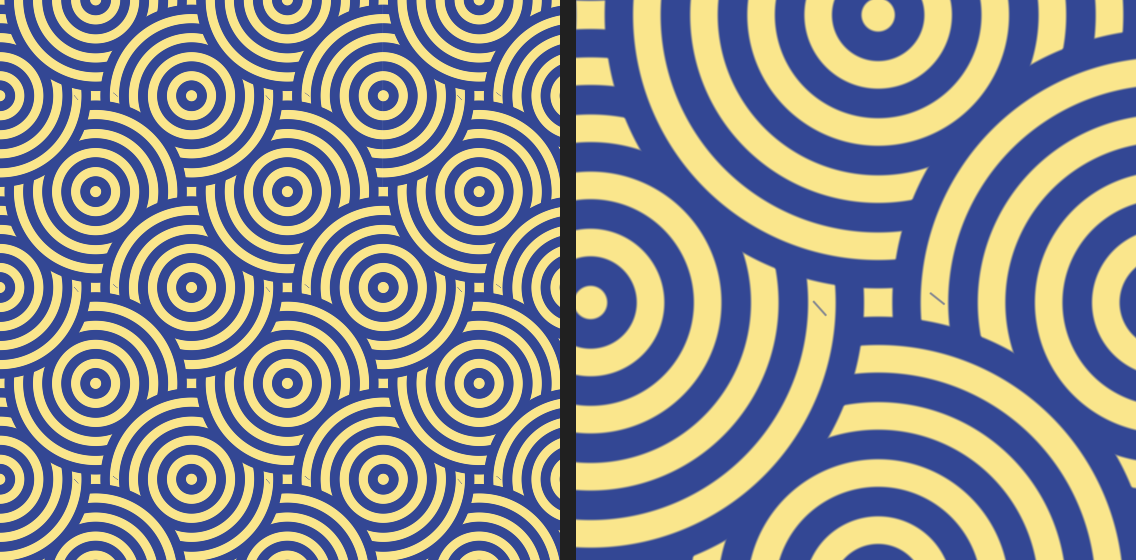
Left, the full canvas; right, a detail of the centre.
Write a three.js fragment shader that draws this pattern.

```glsl
varying vec2 vUv;

const vec3 BLUE = vec3(0.20, 0.28, 0.58);
const vec3 CREAM = vec3(0.98, 0.90, 0.55);
const float TILE = 0.3424;             // repeat distance, about 2.9 per side
const vec2 ANCHOR = vec2(0.3420, 0.4866);
const float DISC_RADIUS = 0.1628;
const float RING_PITCH = 0.0340;
const float RING_OFFSET = 0.0017;      // middle radius of the innermost band
const float RING_HALF_WIDTH = 0.0082;
const float SOFT = 0.0010;             // half width of smoothed edges
const float SCRATCH_WIDTH = 0.0012;
const float SCRATCH_STRENGTH = 0.6;
const float SEAM_X = 0.6836;
const float SEAM_BOTTOM = 0.66;
const float SEAM_STRENGTH = 0.12;

// Position relative to the nearest lattice point
vec2 tileCell(vec2 p) {
  return (fract(p / TILE + 0.5) - 0.5) * TILE;
}

// 1 inside the shape, 0 outside
float fill(float dist) {
  return 1.0 - smoothstep(-SOFT, SOFT, dist);
}

vec3 ringColor(float r) {
  float band = mod(r - RING_OFFSET + 0.5 * RING_PITCH, RING_PITCH) - 0.5 * RING_PITCH;
  float inner = fill(r - DISC_RADIUS + RING_HALF_WIDTH);
  return mix(BLUE, CREAM, fill(abs(band) - RING_HALF_WIDTH) * inner);
}

vec3 drawDisc(vec3 under, float r) {
  return mix(under, ringColor(r), fill(r - DISC_RADIUS));
}

float scratch(vec2 p, vec2 center, vec2 halfSpan) {
  vec2 q = p - center;
  float t = clamp(dot(q, halfSpan) / dot(halfSpan, halfSpan), -1.0, 1.0);
  return 1.0 - smoothstep(0.0, SCRATCH_WIDTH, length(q - halfSpan * t));
}

void main() {
  // Two interleaved square lattices of discs
  vec2 p = vUv - ANCHOR;
  vec2 first = tileCell(p);
  vec2 second = tileCell(p - 0.5 * TILE);
  float rFirst = length(first);
  float rSecond = length(second);

  // Overlap order alternates by quadrant, weaving the discs together
  float secondOnTop = step(0.0, first.x * first.y);
  float rTop = mix(rFirst, rSecond, secondOnTop);
  float rBottom = mix(rSecond, rFirst, secondOnTop);
  vec3 color = drawDisc(drawDisc(CREAM, rBottom), rTop);

  // Paired hairline scratches beside every other gap
  vec2 gap = tileCell(p - vec2(0.5 * TILE, 0.0));
  float marks = max(
    scratch(gap, vec2(-0.0348, -0.0035), vec2(0.0035, -0.0039)),
    scratch(gap, vec2(0.0352, 0.0023), vec2(0.0039, -0.0031)));
  color = mix(color, BLUE, marks * SCRATCH_STRENGTH);

  // Faint pale seam in the upper part
  float seam = fill(abs(vUv.x - SEAM_X) - 0.5 * SOFT) * step(SEAM_BOTTOM, vUv.y);
  color = mix(color, vec3(1.0), seam * SEAM_STRENGTH);

  gl_FragColor = vec4(color, 1.0);
}
```
